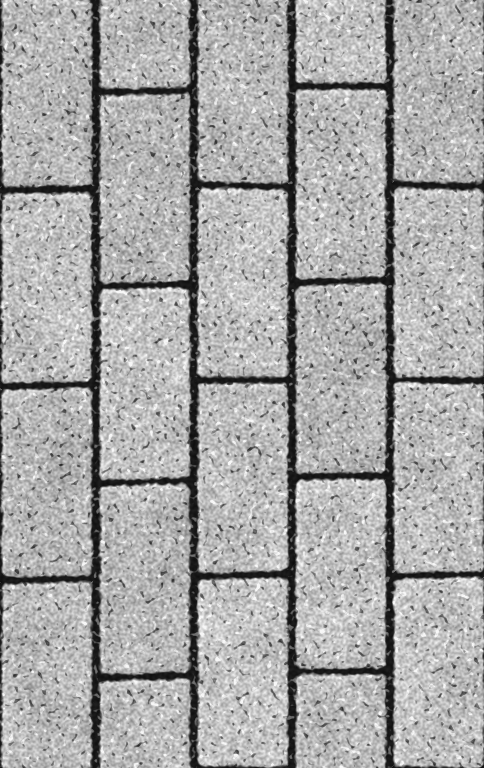
Give the GLSL for this texture, as a WebGL 2 fragment shader.

```glsl
#version 300 es
precision highp float;

uniform vec2 u_resolution;
out vec4 fragColor;

// Layout, in units of the canvas height
const vec2 PITCH = vec2(0.1276, 0.2540);
const float FIRST_JOINT_X = -0.0028;
const float COLUMN_DROP = -0.0052;
const float COLUMN_SWAY = 0.0040;
const float JOINT_TILT = 0.030;
const vec2 JOINT_HALF = vec2(0.0054, 0.0043);
const float CORNER_RADIUS = 0.007;
const float EDGE_WOBBLE = 0.0022;
const float EDGE_SOFTNESS = 0.0032;

// Tones
const float STONE_TONE = 0.735;
const float BRICK_VARIATION = 0.035;
const float JOINT_TONE = 0.09;
const float GRIT_TONE = 0.34;
const float PIT_DEPTH = 0.40;
const float SPECK_LIGHT = 0.17;
const float RIM_LIGHT = 0.10;

// Surface detail, in features per canvas height
const float FINE_GRAIN = 227.0;
const float COARSE_GRAIN = 103.0;
const float PIT_SCALE = 137.0;
const float SPECK_SCALE = 121.0;
const float CLOUD_SCALE = 17.0;

vec2 hash22(vec2 p) {
    vec3 q = fract(p.xyx * vec3(0.1031, 0.1030, 0.0973));
    q += dot(q, q.yzx + 33.33);
    return fract((q.xx + q.yz) * q.zy);
}

float cornerSlope(vec2 cell, vec2 corner, vec2 f) {
    float angle = 6.2832 * hash22(cell + corner).x;
    return dot(vec2(cos(angle), sin(angle)), f - corner);
}

// Gradient noise, about -0.7 to 0.7
float gradientNoise(vec2 p) {
    vec2 cell = floor(p), f = fract(p);
    vec2 w = f * f * f * (f * (f * 6.0 - 15.0) + 10.0);
    float low = mix(cornerSlope(cell, vec2(0, 0), f), cornerSlope(cell, vec2(1, 0), f), w.x);
    float high = mix(cornerSlope(cell, vec2(0, 1), f), cornerSlope(cell, vec2(1, 1), f), w.x);
    return mix(low, high, w.y);
}

// Rotated and shifted layers keep the noise lattices from lining up
float layer(vec2 p, float scale, float seed) {
    float c = cos(seed), s = sin(seed);
    return gradientNoise(mat2(c, s, -s, c) * p * scale + 40.0 + seed * 17.0);
}

// Distance into the brick from its joints; also gives its id and rim direction
float brickDistance(vec2 p, out vec2 id, out vec2 rim) {
    float x = (p.x - FIRST_JOINT_X) / PITCH.x;
    float column = floor(x);
    float across = fract(x) - 0.5;
    float shift = COLUMN_DROP - COLUMN_SWAY * cos(column * 1.05);
    float y = (p.y - shift) / PITCH.y + 0.5 * mod(column, 2.0);
    vec2 jointHash = hash22(vec2(column, round(y)) + 7.0);
    y += (jointHash.x - 0.5) * JOINT_TILT * across + (jointHash.y - 0.5) * 0.008;
    id = vec2(column, floor(y));

    vec2 local = vec2(across, fract(y) - 0.5) * PITCH;
    vec2 inset = 0.5 * PITCH - abs(local) - JOINT_HALF;
    inset.y -= 0.0012 * layer(p, 31.0, 2.3);
    rim = sign(local);
    rim *= inset.x < inset.y ? vec2(1, 0) : vec2(0, 1);
    vec2 cornerGap = CORNER_RADIUS - inset;
    return CORNER_RADIUS - length(max(cornerGap, 0.0)) - min(max(cornerGap.x, cornerGap.y), 0.0);
}

float stoneTone(vec2 p, vec2 id) {
    float tone = STONE_TONE + (hash22(id + 19.0).x - 0.5) * 2.0 * BRICK_VARIATION;
    float cloud = layer(p, CLOUD_SCALE, 0.4);
    tone += 0.08 * cloud;
    tone += 0.24 * layer(p, FINE_GRAIN, 0.9) + 0.14 * layer(p, COARSE_GRAIN, 1.7);
    float pits = layer(p, PIT_SCALE, 2.6) - 0.12 * cloud;
    tone -= PIT_DEPTH * smoothstep(0.25, 0.52, pits);
    tone += SPECK_LIGHT * smoothstep(0.28, 0.46, layer(p, SPECK_SCALE, 3.5));
    return tone;
}

void main() {
    vec2 p = gl_FragCoord.xy / u_resolution.y;
    float pixel = 1.0 / u_resolution.y;
    vec2 id, rim;
    float d = brickDistance(p, id, rim);

    // Worn, crumbling edges
    d += EDGE_WOBBLE * (layer(p, 43.0, 4.1) + 1.3 * layer(p, 139.0, 5.2));

    // Light catches the upper and left rims, the others fall off
    float tone = stoneTone(p, id);
    float facing = rim.y - 0.6 * rim.x;
    float rimBand = smoothstep(0.0, 0.003, d) * (1.0 - smoothstep(0.003, 0.009, d));
    tone += RIM_LIGHT * rimBand * (0.25 + 0.6 * facing);

    // Dark joint with scattered grit
    float grit = smoothstep(0.12, 0.48, layer(p, 151.0, 6.0));
    float joint = JOINT_TONE + GRIT_TONE * grit * abs(rim.x) + 0.06 * layer(p, 190.0, 0.2);
    float cover = smoothstep(-0.5 * EDGE_SOFTNESS - 0.5 * pixel, 0.5 * EDGE_SOFTNESS + 0.5 * pixel, d);
    fragColor = vec4(vec3(clamp(mix(joint, tone, cover), 0.03, 0.97)), 1.0);
}
```
